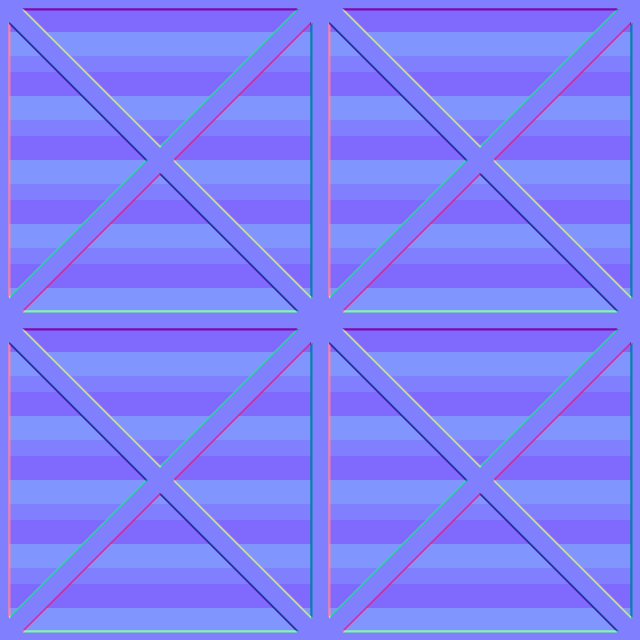
A WebGL 1 fragment shader for this texture map:

```glsl
precision highp float;
// Tiling normal map of cross-braced square frames with ribbed sunken panels, two by two.
uniform vec2 u_resolution;

// 1 inside the four sunken triangles of a tile, 0 on the raised frame and braces.
float panelMask(vec2 p) {
  vec2 c = abs(fract(p) - 0.5);
  float frame = 0.5 - max(c.x, c.y) - 0.0281;
  float brace = abs(c.x - c.y) - 0.0426;
  return step(0.0, min(frame, brace));
}

// Vertical slope of the ribs: up-facing, then down-facing, with a flat between.
float ribSlope(float y) {
  float phase = fract(5.0 * y);
  float up = step(0.125, phase) - step(0.5, phase);
  float down = step(0.5, phase) - step(0.875, phase);
  return 0.167 * (up - down);
}

vec3 surfaceNormal(vec2 p) {
  // Uneven bevel reach gives the falling diagonals their two-tone rims.
  float nearReach = 0.0023;
  float farReach = 0.0047;
  float right = panelMask(p + vec2(nearReach, 0.0));
  float left = panelMask(p - vec2(farReach, 0.0));
  float above = panelMask(p + vec2(0.0, farReach));
  float below = panelMask(p - vec2(0.0, nearReach));
  vec2 slope = 2.75 * vec2(right - left, above - below);
  slope.y += ribSlope(p.y) * panelMask(p);
  return normalize(vec3(slope, 1.0));
}

void main() {
  // Average a 4 by 4 grid of samples for smooth edges.
  vec3 color = vec3(0.0);
  for (int j = 0; j < 4; j++) {
    for (int i = 0; i < 4; i++) {
      vec2 offset = (vec2(float(i), float(j)) + 0.5) / 4.0 - 0.5;
      vec2 p = 2.0 * (gl_FragCoord.xy + offset) / u_resolution;
      color += surfaceNormal(p) * 0.5 + 0.5;
    }
  }
  gl_FragColor = vec4(color / 16.0, 1.0);
}
```
